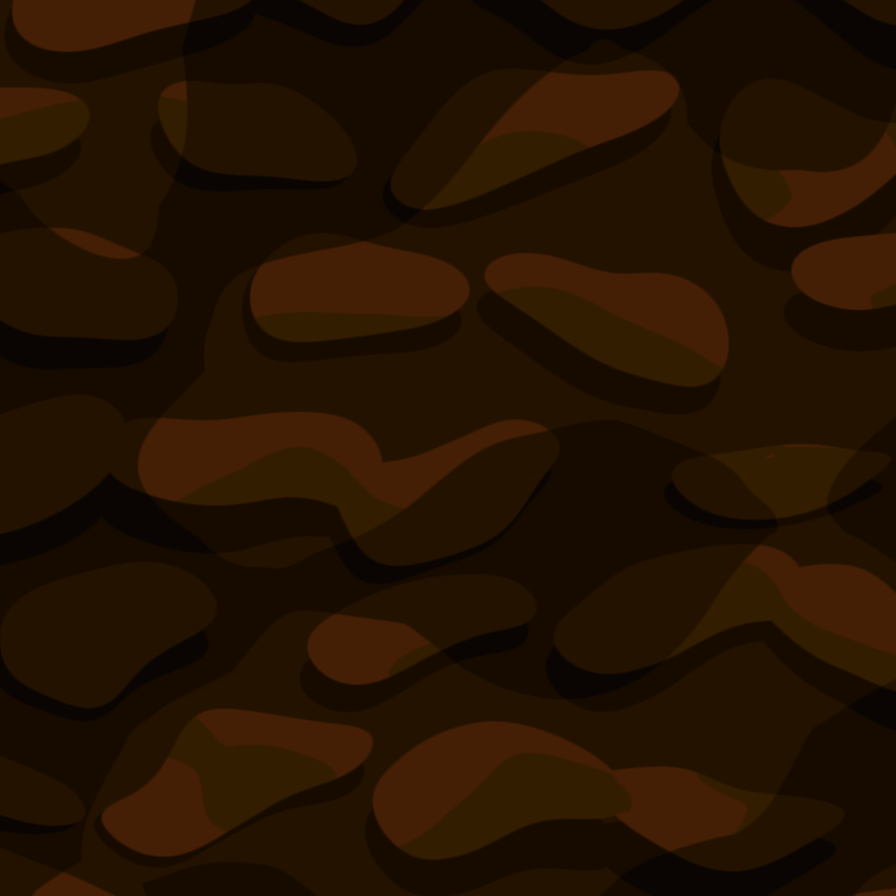
Write a Shadertoy shader that draws this pattern.

```glsl
const vec3 SHADE = vec3(0.040, 0.020, 0.008);
const vec3 DARK  = vec3(0.090, 0.043, 0.000);
const vec3 MID   = vec3(0.140, 0.072, 0.000);
const vec3 OLIVE = vec3(0.200, 0.112, 0.000);
const vec3 RUST  = vec3(0.270, 0.120, 0.018);

const vec2 BLOB_GRID = vec2(3.3, 5.6);   // blobs across and up the canvas
const float EDGE = 0.0015;               // half width of the soft edges

vec2 hash22(vec2 p) {
    vec3 q = fract(p.xyx * vec3(0.1031, 0.1030, 0.0973));
    q += dot(q, q.yzx + 33.33);
    return fract((q.xx + q.yz) * q.zy);
}

float cornerSlope(vec2 cell, vec2 offset) {
    float angle = 6.2832 * hash22(cell + 57.0).x;
    return dot(vec2(cos(angle), sin(angle)), offset);
}

// Gradient noise, roughly -0.6 to 0.6
float noise(vec2 p) {
    vec2 i = floor(p), f = fract(p);
    vec2 u = f * f * f * (f * (f * 6.0 - 15.0) + 10.0);
    vec2 e = vec2(1.0, 0.0);
    float low  = mix(cornerSlope(i, f), cornerSlope(i + e, f - e), u.x);
    float high = mix(cornerSlope(i + e.yx, f - e.yx), cornerSlope(i + 1.0, f - 1.0), u.x);
    return mix(low, high, u.y);
}

vec2 warp(vec2 p, float frequency, float amount) {
    vec2 q = p * frequency;
    return p + amount * vec2(noise(q + 11.3), noise(q + 47.9));
}

// Bent, tilted ellipses on a staggered grid; negative inside
float blobField(vec2 p) {
    p = warp(p, 4.6, 0.085) * BLOB_GRID;
    vec2 home = floor(p);
    float nearest = 4.0;
    for (int y = -1; y <= 1; y++)
    for (int x = -1; x <= 1; x++) {
        vec2 cell = home + vec2(x, y);
        vec2 place = hash22(cell + 20.0), form = hash22(cell + 80.0);
        vec2 center = cell + 0.5 + (place - 0.5) * vec2(0.36, 0.30);
        center.x += 0.5 * mod(cell.y, 2.0) - 0.25;
        vec2 d = p - center;
        d.y -= d.x * (form.x - 0.4) * 0.7;
        vec2 radius = vec2(mix(0.34, 0.54, form.y), mix(0.26, 0.37, place.x));
        nearest = min(nearest, length(d / radius) - 1.0);
    }
    return nearest;
}

// Coverage of the region where the field is positive
float cover(float field) {
    float w = max(EDGE * iResolution.y * fwidth(field), 1e-4);
    return smoothstep(-w, w, field);
}

void mainImage(out vec4 fragColor, in vec2 fragCoord) {
    vec2 p = fragCoord / iResolution.y + 3.0;

    // Raised blobs and their uneven shadows below
    float field = blobField(p);
    float drop = 0.032 + 0.045 * noise(p * 3.1 + 5.0);
    float blob = cover(-field);
    float shadow = cover(-blobField(p + vec2(0.009, drop)));

    // Broad patches that lighten everything on them
    vec2 wide = warp(p, 3.0, 0.06);
    float patches = cover(noise(wide * vec2(2.5, 3.1) + 21.0) - 0.05 * field + 0.03);

    // Rust favours the upper side of each blob
    float lift = blobField(p + vec2(0.0, 0.03)) - blobField(p - vec2(0.0, 0.03));
    float rust = cover(noise(p * vec2(4.0, 5.5) + 71.0) + 0.16 * lift + 0.07);

    vec3 ground = mix(DARK, MID, patches);
    vec3 shaded = mix(SHADE, DARK, patches);
    vec3 raised = mix(MID, mix(OLIVE, RUST, rust), patches);
    vec3 color = mix(mix(ground, shaded, shadow), raised, blob);
    fragColor = vec4(color, 1.0);
}
```
